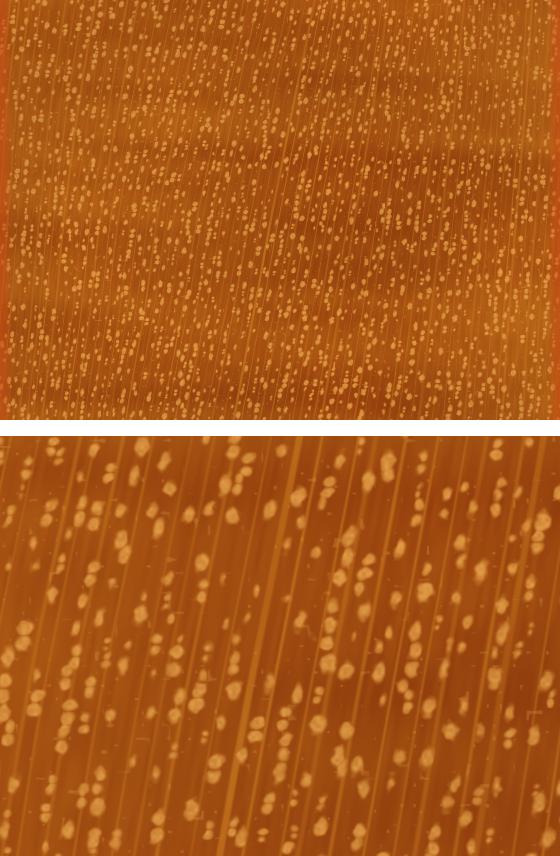
Top: the whole. Bottom: its middle third, enlarged.
A Shadertoy shader for this texture:

```glsl
// End grain of an amber hardwood: thin leaning rays, pale oval pores strung
// between them and soft dark growth bands. Rays and pores are jittered cells
// in a sheared space; bands and mottling come from value noise.

const vec3 DARK_WOOD  = vec3(0.56, 0.225, 0.045);
const vec3 AMBER_WOOD = vec3(0.70, 0.375, 0.085);
const vec3 RAY_COLOR  = vec3(0.765, 0.45, 0.11);
const vec3 PORE_RIM   = vec3(0.73, 0.42, 0.13);
const vec3 PORE_FILL  = vec3(0.87, 0.60, 0.27);
const vec3 EDGE_GLOW  = vec3(0.78, 0.29, 0.08);

// Lengths are in canvas heights
const float RAY_PITCH  = 0.0225;
const float RAY_WIDTH  = 0.0021;
const float PORE_PITCH = 0.0215;
const vec2  PORE_SIZE  = vec2(0.0054, 0.0081);
const float PORE_SHARE = 0.78;
const float PAIR_SHARE = 0.30;
const float SOFTNESS   = 0.0015;

// Integer hash of a cell, four values in 0..1
vec4 hash4(vec2 cell, uint seed) {
    uvec2 c = uvec2(ivec2(floor(cell)));
    uint h = c.x * 1597334677u ^ c.y * 3812015801u ^ seed * 2798796415u;
    h = (h ^ (h >> 16)) * 2146121005u;
    h = (h ^ (h >> 15)) * 2221713035u;
    h ^= h >> 16;
    uvec4 v = h * uvec4(1u, 747796405u, 2891336453u, 1664525u);
    v = (v ^ (v >> 15)) * 2246822519u;
    return vec4((v ^ (v >> 13)) >> 8) / 16777216.0;
}

float noise(vec2 p) {
    vec2 i = floor(p), f = fract(p);
    f = f * f * (3.0 - 2.0 * f);
    float low  = mix(hash4(i, 1u).x, hash4(i + vec2(1, 0), 1u).x, f.x);
    float high = mix(hash4(i + vec2(0, 1), 1u).x, hash4(i + vec2(1, 1), 1u).x, f.x);
    return mix(low, high, f.y);
}

// Shear the canvas so that rays become vertical; strongest left of the middle
vec2 grainSpace(vec2 p, float aspect) {
    float x = p.x / aspect;
    float lean = 0.07 + 0.13 * smoothstep(-0.1, 0.4, x) * (1.0 - smoothstep(0.45, 1.0, x));
    float wobble = 0.009 * (noise(p * vec2(3.0, 4.0)) - 0.5);
    return vec2(p.x - lean * (p.y - 0.5) + wobble, p.y);
}

// Growth bands running across, with broad light and dark areas
float woodTone(vec2 p, float aspect) {
    float y = p.y + 0.05 * p.x + 0.035 * noise(p * vec2(4.0, 3.0));
    float bands = noise(vec2(p.x * 1.3, y * 9.0)) * 0.6
                + noise(vec2(p.x * 2.5 + 7.0, y * 23.0)) * 0.4;
    float side = abs(p.x / aspect - 0.43) * 2.0;
    float broad = noise(p * 2.2 + 11.0) - 0.5;
    return 0.08 + 0.78 * bands + 0.28 * side * side + 0.25 * broad;
}

float rays(vec2 g, float soft) {
    float column = floor(g.x / RAY_PITCH), cover = 0.0;
    for (float i = -1.0; i <= 1.0; i++) {
        vec4 h = hash4(vec2(column + i, 0.0), 2u);
        float center = (column + i + 0.5 * (h.x - 0.5)) * RAY_PITCH;
        float width = RAY_WIDTH * mix(0.35, 1.35, h.y * h.y);
        float line = 1.0 - smoothstep(width - soft, width + soft, abs(g.x - center));
        float fade = 0.55 + 0.45 * noise(vec2(column + i, g.y * 7.0 + h.w * 20.0));
        cover = max(cover, line * fade * mix(0.6, 1.0, h.z));
    }
    return cover;
}

// Signed distance to the nearest pore; some are split into stacked pairs
float pores(vec2 g) {
    float column = floor(g.x / RAY_PITCH), d = 1.0;
    for (float i = -1.0; i <= 1.0; i++) {
        float shift = hash4(vec2(column + i, 0.0), 3u).x;
        float row = floor(g.y / PORE_PITCH + shift);
        for (float j = -1.0; j <= 1.0; j++) {
            vec2 cell = vec2(column + i, row + j);
            vec4 h = hash4(cell, 4u), k = hash4(cell, 5u);
            if (h.z > PORE_SHARE) continue;
            vec2 jitter = (h.xy - 0.5) * vec2(0.62, 0.65);
            vec2 q = g - (cell + 0.5 + jitter - vec2(0.0, shift)) * vec2(RAY_PITCH, PORE_PITCH);
            vec2 size = PORE_SIZE * mix(0.5, 1.2, h.w) * mix(vec2(0.85, 1.1), vec2(1.1, 0.9), k.y);
            if (k.x < PAIR_SHARE) {
                size.y *= 0.72;
                q.y = abs(q.y) - size.y * 0.95;
            }
            d = min(d, (length(q / size) - 1.0) * size.x);
        }
    }
    return d;
}

void mainImage(out vec4 fragColor, in vec2 fragCoord) {
    float aspect = iResolution.x / iResolution.y;
    vec2 p = fragCoord / iResolution.y;
    vec2 g = grainSpace(p, aspect);
    float soft = max(SOFTNESS, 0.6 / iResolution.y);

    // Wood ground with fine fibre streaks
    float streak = noise(g * vec2(230.0, 28.0)) - 0.5;
    float tone = woodTone(p, aspect) + 0.28 * streak;
    vec3 color = mix(DARK_WOOD, AMBER_WOOD, clamp(tone, 0.0, 1.15));
    color = mix(color, RAY_COLOR, 0.85 * rays(g, soft));

    // Pores: ragged orange rim around a pale, grainy filling
    float ragged = noise(p * 210.0) - 0.5;
    float d = pores(g) + 0.0028 * ragged;
    float grain = noise(p * 330.0 + 5.0);
    vec3 filling = mix(PORE_RIM, PORE_FILL, smoothstep(0.0005, -0.003, d) * (0.6 + 0.55 * grain));
    color = mix(color, filling, 0.92 * (1.0 - smoothstep(-soft, soft, d)));

    // Dust, overall mottling and the red glow at both sides
    float dust = smoothstep(0.86, 0.98, noise(p * 190.0 + 31.0));
    color = mix(color, PORE_FILL, 0.3 * dust);
    color *= 0.96 + 0.08 * noise(p * 5.0 + 17.0);
    float edge = min(p.x, aspect - p.x);
    color = mix(color, EDGE_GLOW, 0.6 * (1.0 - smoothstep(0.0, 0.035, edge)));
    fragColor = vec4(color, 1.0);
}
```
